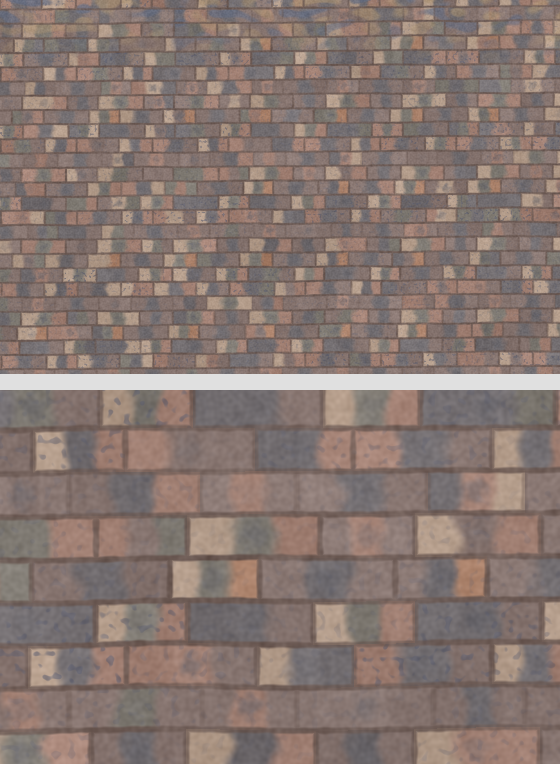
Top: the whole. Bottom: its middle third, enlarged.
Give the GLSL for this texture, as a Shadertoy shader.

```glsl
// Weathered brick wall: 26 courses of alternating long and short bricks with mottled faces.

float hash(vec2 p) {
    p = fract(p * vec2(0.1031, 0.1137));
    p += dot(p, p.yx + 33.33);
    return fract((p.x + p.y) * p.x * 17.0);
}

vec2 gradient(vec2 cell) {
    float angle = 6.2832 * hash(cell + 71.0);
    return vec2(cos(angle), sin(angle));
}

// Gradient noise, roughly -0.7 to 0.7
float noise(vec2 p) {
    vec2 i = floor(p), f = p - i, s = f * f * (3.0 - 2.0 * f), e = vec2(0, 1);
    float low = mix(dot(gradient(i), f), dot(gradient(i + e.yx), f - e.yx), s.x);
    float high = mix(dot(gradient(i + e), f - e), dot(gradient(i + 1.0), f - 1.0), s.x);
    return mix(low, high, s.y);
}

vec3 clay(int tone) {
    if (tone == 0) return vec3(0.53, 0.46, 0.44);  // brown
    if (tone == 1) return vec3(0.45, 0.43, 0.44);  // slate
    if (tone == 2) return vec3(0.63, 0.50, 0.45);  // salmon
    if (tone == 3) return vec3(0.70, 0.61, 0.54);  // cream
    if (tone == 4) return vec3(0.49, 0.47, 0.44);  // sage
    return vec3(0.66, 0.50, 0.41);                 // orange
}

// Three tones along a brick, for each of the five kinds of course
const int longTones[15] = int[](3, 4, 2,  0, 1, 0,  1, 1, 0,  2, 1, 0,  0, 1, 0);
const int shortTones[15] = int[](0, 1, 0,  3, 4, 5,  3, 4, 2,  3, 1, 2,  0, 2, 0);

vec3 zoneColor(int zone, int kind, bool isLong, vec2 brick) {
    zone = clamp(zone, 0, 2);
    int tone = isLong ? longTones[kind * 3 + zone] : shortTones[kind * 3 + zone];
    vec2 key = brick * 3.0 + vec2(zone, 5);
    // Some zones depart from the repeating scheme
    if (hash(key) < 0.3) tone = int(5.0 * pow(hash(key + 19.0), 1.3));
    return clay(tone) + 0.05 * (hash(key + 43.0) - 0.5);
}

void mainImage(out vec4 fragColor, in vec2 fragCoord) {
    vec2 p = fragCoord / iResolution.y;
    float pixel = 26.0 / iResolution.y;

    // Courses, slightly tilted and wavy
    float r = (1.0 - p.y) * 26.0 + 0.45 + 0.17 * (p.x - 0.75) + 0.09 * noise(p * 7.0);
    float row = floor(r), y = r - row;
    int kind = int(mod(row + 3.0, 5.0));

    // Pairs of a long and a short brick
    float shift = 0.3 * sin(1.5708 * float(kind)) + (kind == 4 ? 0.45 : 0.0);
    float u = (p.x - 0.06) / 0.203 - shift + 0.08 * (hash(vec2(row, 3)) - 0.5);
    float pair = floor(u), x = u - pair;
    float split = 0.58 + 0.06 * (hash(vec2(pair, row)) - 0.5);
    bool isLong = x < split;
    float start = isLong ? 0.0 : split, size = isLong ? split : 1.0 - split;
    float t = (x - start) / size;
    vec2 brick = vec2(pair * 2.0 + (isLong ? 0.0 : 1.0) + 40.0, row);

    // Face: blended zones of fired clay
    vec2 grain = vec2(p.x * 26.0, r);
    float z = t * 3.0 - 0.5 + 0.35 * noise(grain * 1.7);
    int zone = int(floor(z));
    vec3 face = mix(zoneColor(zone, kind, isLong, brick),
                    zoneColor(zone + 1, kind, isLong, brick),
                    smoothstep(0.3, 0.7, fract(z)));
    face += 0.04 * (hash(brick + 7.0) - 0.5);

    // Dark smudge near the middle, and blue-grey specks
    vec2 m = vec2((t - 0.5) * size * 5.3, y - 0.5);
    float smudge = smoothstep(0.42, 0.1, length(m) + 0.25 * noise(grain * 4.0));
    face = mix(face, vec3(0.38, 0.38, 0.41), 0.5 * smudge * hash(brick + 29.0));
    float speckled = hash(brick + 11.0) * (kind == 2 || kind == 3 ? 1.0 : 0.5);
    float specks = smoothstep(0.12, 0.4, noise(grain * 5.5));
    face = mix(face, vec3(0.35, 0.36, 0.43), 0.55 * specks * speckled);

    // Yellower and bluer patches along the top
    float top = smoothstep(0.78, 1.0, p.y);
    float stain = noise(grain * vec2(0.6, 1.1) + 9.0);
    face = mix(face, vec3(0.68, 0.58, 0.45), 0.6 * top * smoothstep(0.05, 0.3, stain));
    face = mix(face, vec3(0.38, 0.42, 0.51), 0.7 * top * smoothstep(0.12, 0.35, -stain));

    // Mortar; upright joints fade in the dull courses
    float wobble = 0.03 * noise(grain * 3.0);
    float bed = min(y, 1.0 - y) + wobble;
    float upright = min(t, 1.0 - t) * size * 5.28 + wobble;
    vec2 joint = 1.0 - smoothstep(0.04 - 0.4 * pixel, 0.09 + 0.6 * pixel, vec2(bed, upright));
    joint.y *= kind == 4 ? 0.45 : 0.9;
    joint *= 0.85 + 0.5 * noise(p * 9.0 + 4.0);
    vec3 mortar = vec3(0.42, 0.35, 0.325) + 0.06 * noise(grain * 2.5);
    vec3 color = mix(face, mortar, clamp(max(joint.x, joint.y), 0.0, 1.0));

    // Fine grit and broad weathering
    color += 0.05 * noise(grain * 8.0) + 0.04 * noise(grain * 3.0 + 17.0);
    color *= 1.0 + 0.06 * noise(p * 3.0);
    fragColor = vec4(color, 1.0);
}
```
